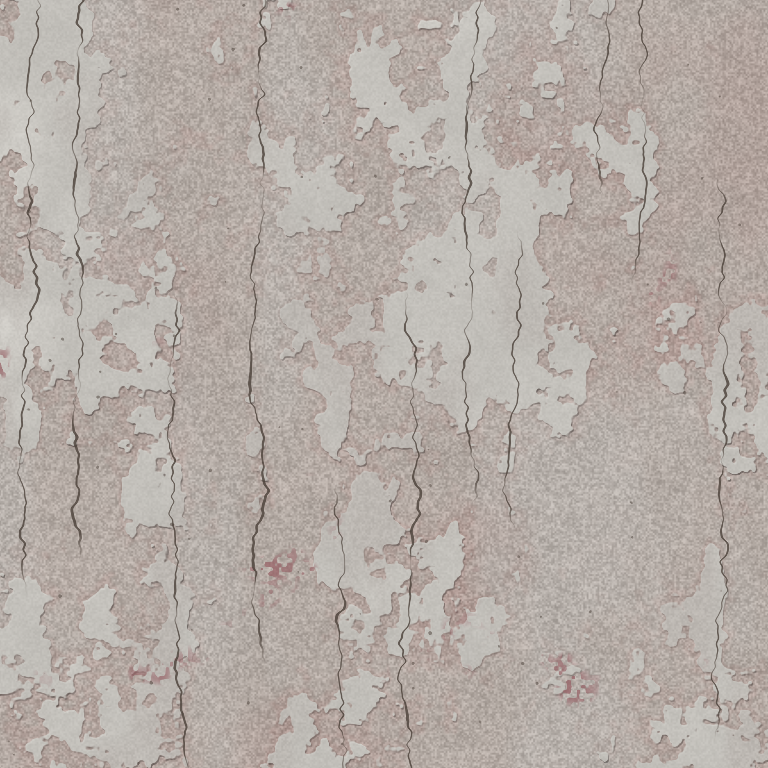
This texture is drawn by a three.js fragment shader. Its source:

```glsl
// Weathered wall: pale grey paint flaking off grainy pinkish plaster.
// A layered noise field decides where paint survives; wandering vertical
// cracks hold columns of paint, and a shifted mask gives flakes their relief.

#define PAINT_LEVEL 0.626
#define EDGE_SOFTNESS 0.010
#define CRACK_COUNT 11
#define CRACK_WIDTH 0.0013
#define COLUMN_WIDTH 0.024
#define GRAIN_CONTRAST 0.21
#define SHADOW_DEPTH 0.24
#define LIGHT_OFFSET vec2(-0.0013, 0.0020)

varying vec2 vUv;

const vec3 PAINT = vec3(0.762, 0.752, 0.730);
const vec3 PLASTER = vec3(0.704, 0.668, 0.642);
const vec3 PINK = vec3(0.682, 0.597, 0.573);
const vec3 WASH = vec3(0.722, 0.698, 0.677);
const vec3 CREVICE = vec3(0.29, 0.25, 0.22);
const vec3 RED_STAIN = vec3(0.58, 0.36, 0.38);

float hash(vec2 p) {
  vec3 q = fract(p.xyx * 0.1031);
  q += dot(q, q.yzx + 33.33);
  return fract((q.x + q.y) * q.z);
}

float noise(vec2 p) {
  vec2 cell = floor(p);
  vec2 f = fract(p);
  f = f * f * (3.0 - 2.0 * f);
  float low = mix(hash(cell), hash(cell + vec2(1.0, 0.0)), f.x);
  float high = mix(hash(cell + vec2(0.0, 1.0)), hash(cell + 1.0), f.x);
  return mix(low, high, f.y);
}

float fbm(vec2 p) {
  float sum = 0.0;
  float amplitude = 0.5;
  for (int i = 0; i < 4; i++) {
    sum += amplitude * noise(p);
    p = p * 2.07 + 13.7;
    amplitude *= 0.5;
  }
  return sum / 0.9375;
}

// x: darkness of the crack line, y: paint kept alongside the crack
vec2 cracks(vec2 uv) {
  vec2 result = vec2(0.0);
  for (int i = 0; i < CRACK_COUNT; i++) {
    float id = float(i);
    float seed = id * 17.0 + 5.0;
    float x = (id + 0.1 + 0.8 * hash(vec2(seed, 1.0))) / float(CRACK_COUNT);
    float middle = hash(vec2(seed, 2.0));
    float halfLength = mix(0.12, 0.50, hash(vec2(seed, 3.0)));
    x += 0.024 * (noise(vec2(uv.y * 8.0, seed)) - 0.5);
    x += 0.011 * (noise(vec2(uv.y * 42.0, seed + 3.0)) - 0.5);
    x += 0.005 * (noise(vec2(uv.y * 130.0, seed + 6.0)) - 0.5);
    float d = abs(uv.x - x);
    float inside = halfLength - abs(uv.y - middle);
    float taper = smoothstep(0.0, 0.05, inside);
    float weight = noise(vec2(uv.y * 30.0, seed + 9.0));
    float width = CRACK_WIDTH * taper * weight * weight;
    float line = (1.0 - smoothstep(width, width + 0.0014, d)) * taper;
    line *= smoothstep(0.0, 0.55, weight + 0.15);
    float column = exp(-d * d / (COLUMN_WIDTH * COLUMN_WIDTH));
    column *= smoothstep(-0.06, 0.08, inside) * mix(0.03, 0.15, hash(vec2(seed, 4.0)));
    result = max(result, vec2(line, column));
  }
  return result;
}

// Tall broad patches, with rounder lobes and ragged edges at finer scales
float paintField(vec2 uv, float column) {
  float f = 0.38 * noise(uv * vec2(10.0, 5.5) + 3.1);
  f += 0.28 * noise(uv * vec2(20.0, 13.0) + 21.4);
  f += 0.20 * noise(uv * vec2(42.0, 35.0) + 47.2);
  f += 0.11 * noise(uv * 88.0 + 5.8);
  f += 0.065 * noise(uv * 185.0 + 9.3);
  return f + column - PAINT_LEVEL;
}

float paintMask(float field) {
  return smoothstep(-EDGE_SOFTNESS, EDGE_SOFTNESS, field);
}

// Rare small dark holes, one candidate per cell
float pits(vec2 uv) {
  vec2 p = uv * 42.0;
  vec2 cell = floor(p);
  vec2 center = 0.25 + 0.5 * vec2(hash(cell + 71.0), hash(cell + 133.0));
  float radius = mix(0.02, 0.06, hash(cell + 211.0));
  float d = length(fract(p) - center) + 0.08 * (noise(uv * 300.0) - 0.5);
  return step(0.965, hash(cell + 307.0)) * (1.0 - smoothstep(radius, radius + 0.06, d));
}

void main() {
  vec2 uv = vUv;
  vec2 crack = cracks(uv);
  float field = paintField(uv, crack.y);
  float paint = paintMask(field);
  float relief = paintMask(paintField(uv + LIGHT_OFFSET, crack.y)) - paint;
  float grain = 0.75 * noise(uv * 430.0) + 0.25 * noise(uv * 210.0 + 8.0) - 0.5;
  float mottle = fbm(uv * 22.0 + 31.0) - 0.5;

  // Exposed plaster: pinker beside the flakes and in broad stains
  float nearPaint = smoothstep(-0.11, 0.0, field);
  float stain = smoothstep(0.50, 0.74, fbm(uv * vec2(5.0, 3.5) + 60.0));
  float wash = smoothstep(0.46, 0.68, fbm(uv * vec2(8.0, 3.0) + 90.0));
  vec3 plaster = mix(PLASTER, WASH, 0.85 * wash);
  float pinkness = 0.55 * nearPaint * (1.0 - 0.5 * wash) + 0.45 * stain + 0.35 * mottle;
  plaster = mix(plaster, PINK, clamp(pinkness, 0.0, 0.95));
  plaster += GRAIN_CONTRAST * grain + 0.05 * mottle;

  // Smooth paint with faint clouds and dust, worn thin in places
  float white = smoothstep(0.66, 0.80, fbm(uv * 4.0 + 120.0));
  float worn = smoothstep(0.48, 0.68, fbm(uv * vec2(9.0, 5.0) + 150.0));
  vec3 coat = PAINT + 0.05 * mottle + 0.06 * grain + 0.04 * white;
  coat = mix(coat, WASH + 0.10 * grain, 0.65 * worn);
  vec3 color = mix(plaster, coat, paint);

  // Flake shadows and lit lips, sparse red flecks, pits and cracks
  float lift = 0.2 + 1.3 * noise(uv * 24.0 + 77.0);
  color *= 1.0 - SHADOW_DEPTH * lift * max(relief, 0.0);
  color += 0.03 * lift * max(-relief, 0.0);
  float redZone = smoothstep(0.74, 0.84, fbm(uv * 8.0 + 200.0));
  color = mix(color, RED_STAIN, 0.7 * redZone * smoothstep(0.52, 0.64, noise(uv * 170.0)));
  color = mix(color, CREVICE, 0.5 * pits(uv));
  color = mix(color, CREVICE, 0.8 * crack.x);
  gl_FragColor = vec4(color, 1.0);
}
```
